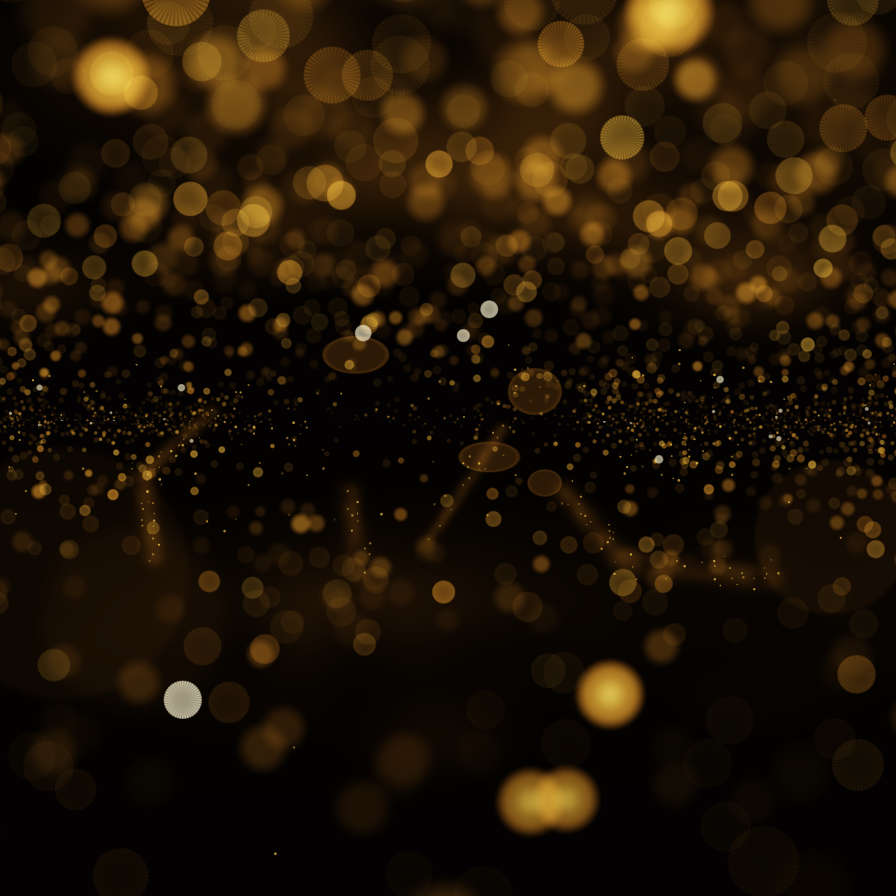
This background is drawn by a WebGL 2 fragment shader. Its source:

```glsl
#version 300 es
precision highp float;
// Golden bokeh: a dark plane of sharp dust between rows of blurred light discs.
#define FOCUS 0.53      // height of the sharp plane
#define NEAR 0.015      // depth offset that keeps the smallest dots visible
#define ROW 0.3         // row spacing in logarithmic depth
#define BLUR 0.073      // disc radius per unit of depth
#define LAYERS 8
#define SPOKES 44.0
#define HAZE 0.24
#define AMBER vec3(1.0, 0.55, 0.12)
#define GOLD vec3(1.0, 0.71, 0.19)
#define PALE vec3(1.0, 0.93, 0.72)
uniform vec2 u_resolution;
out vec4 outColor;

vec3 hash3(vec3 p) {
  p = fract(p * vec3(0.1031, 0.1030, 0.0973));
  p += dot(p, p.yxz + 33.33);
  return fract((p.xxy + p.yxx) * p.zyx);
}

float noise(vec2 p) {
  vec2 i = floor(p), f = fract(p), e = vec2(1, 0);
  f = f * f * (3.0 - 2.0 * f);
  float a = hash3(vec3(i, 5)).x, b = hash3(vec3(i + e, 5)).x;
  float c = hash3(vec3(i + e.yx, 5)).x, d = hash3(vec3(i + 1.0, 5)).x;
  return mix(mix(a, b, f.x), mix(c, d, f.x), f.y);
}

float lobe(vec2 p, float x, float y, float w, float h) {
  vec2 q = (p - vec2(x, y)) / vec2(w, h);
  return exp(-dot(q, q));
}

// Broad warm clouds that light both haze and discs
float warmth(vec2 p) {
  return 0.7 * lobe(p, 0.21, 0.93, 0.13, 0.09) + 0.4 * lobe(p, 0.34, 0.95, 0.07, 0.08)
    + 0.8 * lobe(p, 0.45, 0.81, 0.13, 0.08) + 0.5 * lobe(p, 0.27, 0.76, 0.09, 0.06)
    + 0.7 * lobe(p, 0.61, 0.87, 0.09, 0.10) + 0.7 * lobe(p, 0.76, 0.95, 0.13, 0.09)
    + 0.6 * lobe(p, 0.70, 0.77, 0.12, 0.06) + 0.7 * lobe(p, 0.85, 0.69, 0.10, 0.05)
    + 0.5 * lobe(p, 0.05, 0.68, 0.08, 0.04) + 0.35 * lobe(p, 0.95, 0.86, 0.08, 0.10)
    + 0.4 * lobe(p, 0.42, 0.32, 0.13, 0.05) + 0.25 * lobe(p, 0.48, 0.18, 0.06, 0.04);
}

float disc(vec2 q, float r, float edge) {
  return 1.0 - smoothstep(r - edge, r + edge, length(q));
}

// Crisp disc with a fine radial grating
float spokedDisc(vec2 q, float r, float px) {
  float arc = 6.2832 * length(q) / SPOKES;
  float grating = cos(atan(q.y, q.x) * SPOKES) * smoothstep(px, 3.0 * px, arc);
  return disc(q, r, px) * (0.85 + (0.2 + 0.3 * grating) * smoothstep(0.2, 1.0, length(q) / r));
}

// Scattered discs on a grid that widens away from the focal plane
vec3 bokeh(vec2 p, float layer, float warm, float px) {
  vec3 sum = vec3(0);
  float side = p.y > FOCUS ? 1.0 : -1.0;
  vec3 shift = hash3(vec3(layer, 7, side + 2.0));
  float baseRow = floor(log(abs(p.y - FOCUS) + NEAR) / ROW + shift.x);
  for (int n = 0; n < 9; n++) {
    float row = baseRow + float(n / 3 - 1);
    float size = exp((row - shift.x) * ROW) * ROW;
    float column = floor(p.x / size + shift.y) + float(n % 3 - 1);
    vec3 id = vec3(column + 9.0, row + 40.0, layer * 3.0 + side + 4.0);
    vec3 h = hash3(id), g = hash3(id + 61.7), k = hash3(id + 133.1);
    float depth = exp((row + h.x - shift.x) * ROW), d = depth - NEAR;
    vec2 c = vec2((column + h.y - shift.y) * size, FOCUS + side * d);
    float hollow = smoothstep(0.7, 1.6, length((c - vec2(0.46, 0.5)) / vec2(0.2, 0.08)));
    float density = side > 0.0 ? mix(0.25, 0.85, smoothstep(0.03, 0.22, d)) : 0.2;
    density *= mix(0.15, 1.0, hollow) * (0.5 + noise(c * 9.0));
    if (d < 0.0 || g.y > density) continue;
    float r = depth * BLUR * mix(0.65, 1.1, h.z);
    bool soft = k.x > 0.5 && d > 0.05;
    float shape = soft ? disc(p - c, r, 0.45 * r) : spokedDisc(p - c, r, px);
    float light = (0.06 + 0.48 * pow(g.x, 4.0)) * mix(1.9, 1.0, smoothstep(0.0, 0.2, d));
    light *= side > 0.0 ? 0.65 + 0.5 * warm : mix(0.9, 0.4, smoothstep(0.1, 0.4, d)) + 0.6 * warm;
    vec3 tint = mix(AMBER, GOLD, soft ? 0.3 * k.y : k.y);
    if (k.z > 0.988 && d < 0.28 && !soft) { tint = PALE; light = 1.0; }
    sum += tint * shape * light;
  }
  return sum;
}

// Blurred thread between two points, broken up along its length
float thread(vec2 p, vec2 a, vec2 b, float w) {
  vec2 v = b - a;
  float d = length(p - a - v * clamp(dot(p - a, v) / dot(v, v), 0.0, 1.0)) / w;
  return exp(-d * d) * (0.3 + 0.7 * noise(p * 65.0));
}

// Fine grains, one per cell; amount is the local share of filled cells
float dust(vec2 p, float cell, float amount, float px) {
  vec2 i = floor(p / cell);
  vec3 h = hash3(vec3(i, 3)), g = hash3(vec3(i, 19));
  vec2 q = p - (i + 0.25 + 0.5 * h.xy) * cell;
  return disc(q, cell * mix(0.1, 0.22, g.x), px * 0.7) * step(h.z, amount) * (0.2 + g.y);
}

// Translucent lens with a faint rim
vec3 lens(vec2 p, vec2 c, vec2 radii, float px) {
  float e = length((p - c) / radii), w = px / radii.y;
  return AMBER * (1.0 - smoothstep(1.0 - w, 1.0 + w, e)) * (0.16 + 0.12 * smoothstep(0.8, 1.0, e));
}

vec3 orb(vec2 p, vec2 c, float r) {
  float e = length(p - c) / r;
  return mix(AMBER, GOLD, exp(-4.0 * e * e)) * (1.0 - smoothstep(0.65, 1.15, e)) * (0.9 + 0.8 * exp(-5.0 * e * e));
}

void main() {
  vec2 p = gl_FragCoord.xy / u_resolution.y;
  float px = 1.0 / u_resolution.y, warm = warmth(p);

  // Haze, smoke and large veils
  float cloud = 0.6 * noise(p * 7.0) + 0.4 * noise(p * 15.0 + 8.0);
  vec3 color = vec3(0.01, 0.005, 0.002) + AMBER * HAZE * warm * (0.35 + cloud);
  color += AMBER * 0.06 * cloud * lobe(p, 0.5, 0.31, 0.6, 0.1);
  color += AMBER * 0.035 * (disc(p - vec2(0.07, 0.36), 0.14, 0.006) + disc(p - vec2(0.15, 0.31), 0.1, 0.02));
  color += AMBER * 0.055 * disc(p - vec2(0.928, 0.4), 0.086, 0.004);
  for (int n = 0; n < LAYERS; n++) color += bokeh(p, float(n), warm, px);

  // Threads of glowing dust around the dark hollow
  float glow = thread(p, vec2(0.56, 0.52), vec2(0.475, 0.39), 0.007);
  glow += thread(p, vec2(0.16, 0.47), vec2(0.235, 0.54), 0.008);
  glow += thread(p, vec2(0.16, 0.47), vec2(0.173, 0.38), 0.011);
  glow += thread(p, vec2(0.39, 0.45), vec2(0.4, 0.36), 0.011);
  glow += thread(p, vec2(0.63, 0.45), vec2(0.69, 0.38), 0.011);
  glow += thread(p, vec2(0.7, 0.372), vec2(0.86, 0.355), 0.013);
  float plane = lobe(p, 0.5, 0.51, 0.6, 0.07) * (0.02 + 0.2 * pow(noise(p * 12.0), 2.0));
  color += AMBER * glow * 0.22 + GOLD * dust(p, 0.0065, plane + 0.4 * glow, px);

  // Lenses and the brightest lights
  color += lens(p, vec2(0.397, 0.604), vec2(0.037, 0.021), px) + lens(p, vec2(0.597, 0.563), vec2(0.03, 0.026), px);
  color += lens(p, vec2(0.546, 0.49), vec2(0.034, 0.017), px) + lens(p, vec2(0.608, 0.461), vec2(0.019, 0.015), px);
  color += orb(p, vec2(0.124, 0.915), 0.042) + orb(p, vec2(0.747, 0.988), 0.048) + orb(p, vec2(0.681, 0.225), 0.037);
  color += 0.65 * (orb(p, vec2(0.592, 0.105), 0.037) + orb(p, vec2(0.632, 0.108), 0.036));
  color += PALE * spokedDisc(p - vec2(0.204, 0.219), 0.021, px);
  outColor = vec4(1.0 - exp(-color * 1.1), 1.0);
}
```
